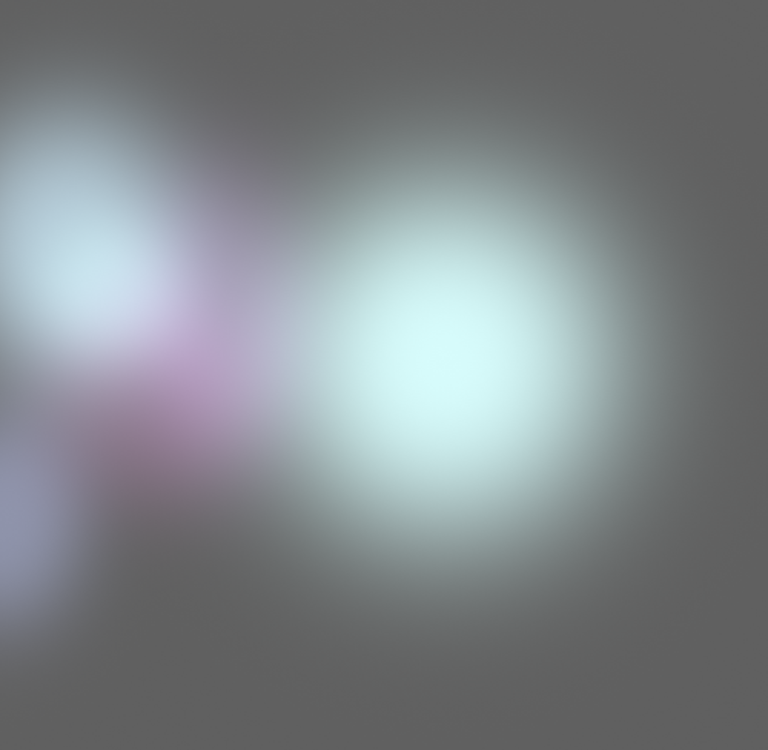
This background is drawn by a WebGL 2 fragment shader. Its source:

```glsl
#version 300 es
precision highp float;
// Soft pastel glows of cyan, blue and mauve drifting on a plain grey field.

#define BASE_GREY 0.376
#define FALLOFF 2.7
#define GRAIN 0.004

uniform vec2 u_resolution;
out vec4 fragColor;

const vec3 CYAN = vec3(0.465, 0.61, 0.61);
const vec3 SKY = vec3(0.33, 0.42, 0.47);
const vec3 SLATE = vec3(0.18, 0.20, 0.29);
const vec3 MAUVE = vec3(0.15, 0.10, 0.18);
const vec3 ROSE = vec3(0.14, 0.06, 0.13);
const vec3 HIGHLIGHT = vec3(0.07, 0.10, 0.08);

float hash(vec2 p) {
  return fract(sin(dot(p, vec2(127.1, 311.7))) * 43758.5453);
}

// Elliptical glow with a flat core and a smooth, fading rim
float glow(vec2 uv, vec2 center, vec2 radius) {
  return exp(-pow(length((uv - center) / radius), FALLOFF));
}

void main() {
  vec2 uv = gl_FragCoord.xy / u_resolution;
  vec3 color = vec3(BASE_GREY);

  // Large bright orb
  color += CYAN * glow(uv, vec2(0.579, 0.519), vec2(0.237, 0.251));

  // Blue light at the left, with its brighter heart
  color += SKY * glow(uv, vec2(0.091, 0.672), vec2(0.163, 0.190));
  color += HIGHLIGHT * glow(uv, vec2(0.143, 0.612), vec2(0.100, 0.100));
  color += SLATE * glow(uv, vec2(0.000, 0.305), vec2(0.117, 0.147));

  // Mauve veil between the lights
  color += MAUVE * glow(uv, vec2(0.293, 0.586), vec2(0.111, 0.200));
  color += ROSE * glow(uv, vec2(0.195, 0.465), vec2(0.143, 0.147));

  // Faint dither against banding
  color += GRAIN * (hash(floor(uv * 500.0)) - 0.5);
  fragColor = vec4(clamp(color, 0.0, 1.0), 1.0);
}
```
